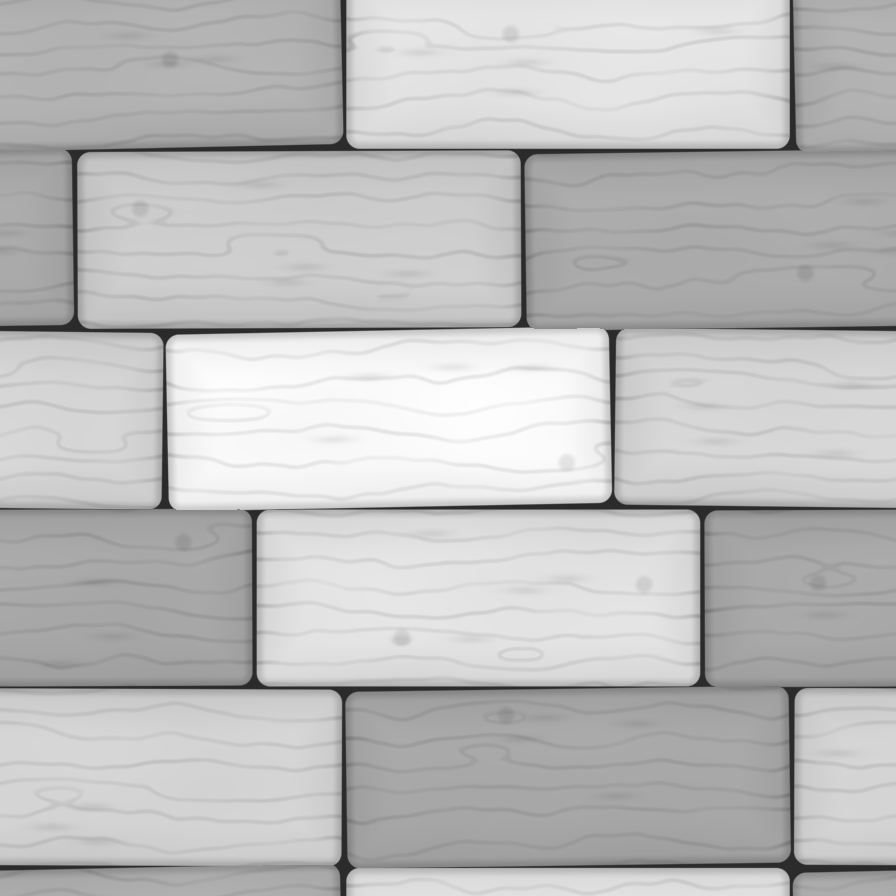
Write a three.js fragment shader that draws this texture.

```glsl
varying vec2 vUv;

const float ROWS = 5.0;
const float COLUMNS = 2.0;
const vec2 JOINT_ORIGIN = vec2(0.768, 0.163);
const vec2 HALF_SIZE = vec2(0.2475, 0.0987);
const float CORNER_RADIUS = 0.015;
const vec3 GAP_COLOR = vec3(0.17);

float hash(vec2 p) {
  return fract(sin(dot(p, vec2(127.1, 311.7))) * 43758.5);
}

vec2 hash2(vec2 p) {
  return vec2(hash(p), hash(p + 19.7));
}

vec2 gradient(vec2 cell) {
  float angle = 6.28318 * hash(cell);
  return vec2(cos(angle), sin(angle));
}

float gradientNoise(vec2 p) {
  vec2 i = floor(p);
  vec2 f = fract(p);
  vec2 w = f * f * f * (f * (f * 6.0 - 15.0) + 10.0);
  vec2 e = vec2(1.0, 0.0);
  float low = mix(dot(gradient(i), f), dot(gradient(i + e.xy), f - e.xy), w.x);
  float high = mix(dot(gradient(i + e.yx), f - e.yx), dot(gradient(i + e.xx), f - e.xx), w.x);
  return mix(low, high, w.y);
}

float roundedBox(vec2 p, vec2 halfSize, float radius) {
  vec2 q = abs(p) - halfSize + radius;
  return length(max(q, 0.0)) + min(max(q.x, q.y), 0.0) - radius;
}

// Soft elliptical spot, 1 at its centre
float spot(vec2 p, vec2 size) {
  vec2 q = p / size;
  return exp(-dot(q, q));
}

vec2 scatter(vec2 seed, float i) {
  return (hash2(seed + i * 7.3) * 2.0 - 1.0) * HALF_SIZE * vec2(0.85, 0.75);
}

// Tones of the two planks in a row, then their tilts
vec4 rowStyle(float row) {
  if (row < 0.5) return vec4(0.66, 0.835, 0.014, -0.004);
  if (row < 1.5) return vec4(0.89, 0.66, 0.0, 0.004);
  if (row < 2.5) return vec4(0.98, 0.84, 0.02, -0.012);
  if (row < 3.5) return vec4(0.805, 0.67, 0.004, 0.014);
  return vec4(0.895, 0.70, 0.0, 0.022);
}

// Grain height: its level lines are the growth rings
float grainHeight(vec2 p, vec2 seed) {
  float h = p.y * mix(31.0, 40.0, hash(seed));
  h += 0.85 * gradientNoise(p * vec2(7.0, 11.0) + seed);
  h += 0.22 * gradientNoise(p * vec2(24.0, 16.0) + seed + 40.0);
  for (float i = 0.0; i < 3.0; i++) {
    float side = hash(seed + i) < 0.5 ? -1.0 : 1.0;
    h += side * 0.9 * spot(p - scatter(seed, i), vec2(0.06, 0.012));
  }
  return h;
}

float grainLines(vec2 p, vec2 seed) {
  float stepSize = 0.001;
  float h = grainHeight(p, seed);
  vec2 slope = vec2(grainHeight(p + vec2(stepSize, 0.0), seed),
                    grainHeight(p + vec2(0.0, stepSize), seed)) - h;
  float distanceToLine = abs(fract(h) - 0.5) / max(length(slope) / stepSize, 14.0);
  float strength = 0.75 + 0.6 * gradientNoise(p * vec2(9.0, 30.0) + seed + 80.0);
  return strength * (1.0 - smoothstep(0.0005, 0.0038, distanceToLine));
}

// Round knots and long smudges
float blemishes(vec2 p, vec2 seed) {
  float mark = 0.0;
  for (float i = 0.0; i < 2.0; i++) {
    float present = step(0.45, hash(seed + i * 3.1 + 5.0));
    float d = length(p - scatter(seed, i + 1.0));
    mark += present * (1.0 - smoothstep(0.005, 0.013, d));
  }
  for (float i = 0.0; i < 4.0; i++) {
    mark += 0.8 * spot(p - scatter(seed, i + 5.0), vec2(0.022, 0.0045));
  }
  return mark;
}

float plankShade(vec2 p, float edge, float tone, vec2 seed) {
  float shade = tone * (1.0 + 0.03 * gradientNoise(p * vec2(5.0, 9.0) + seed));
  shade *= mix(0.95, 1.0, smoothstep(0.0, 0.06, -edge));
  shade *= mix(0.84, 1.0, smoothstep(0.0, 0.012, -edge));
  float endWear = 1.0 + 0.8 * smoothstep(0.03, 0.0, HALF_SIZE.x - abs(p.x));
  return shade * (1.0 - 0.085 * endWear * grainLines(p, seed) - 0.09 * blemishes(p, seed));
}

void main() {
  float baseRow = floor(vUv.y * ROWS - JOINT_ORIGIN.y);
  float edge = 1.0;
  float tone = 0.0;
  vec2 local = vec2(0.0);
  vec2 seed = vec2(0.0);

  // Nearest plank among this row and its neighbours
  for (float i = -1.0; i <= 1.0; i++) {
    float row = mod(baseRow + i, ROWS);
    float x = vUv.x * COLUMNS - JOINT_ORIGIN.x + 0.2 * mod(row, 4.0);
    float column = mod(floor(x), COLUMNS);
    float y = vUv.y * ROWS - JOINT_ORIGIN.y - baseRow - i;
    vec2 p = vec2(fract(x) - 0.5, y - 0.5) / vec2(COLUMNS, ROWS);
    vec4 style = rowStyle(row);
    vec2 toneTilt = column < 0.5 ? style.xz : style.yw;
    p += toneTilt.y * vec2(p.y, -p.x);
    float d = roundedBox(p, HALF_SIZE, CORNER_RADIUS);
    if (d < edge) {
      edge = d;
      tone = toneTilt.x;
      local = p;
      seed = vec2(row * 13.0 + 3.0, column * 29.0 + 7.0);
    }
  }

  vec3 wood = vec3(plankShade(local, edge, tone, seed));
  float coverage = 1.0 - smoothstep(-0.001, 0.001, edge);
  gl_FragColor = vec4(mix(GAP_COLOR, wood, coverage), 1.0);
}
```
